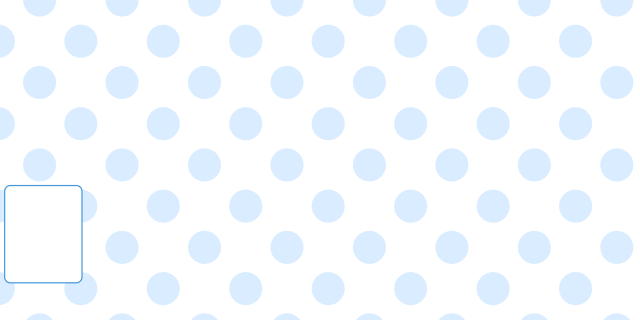
This pattern is drawn by a Shadertoy shader. Its source:

```glsl
float dotGrid(vec2 p, float period, float radius) {
    vec2 cell = (fract(p / period + 0.5) - 0.5) * period;
    return length(cell) - radius;
}

float roundedBox(vec2 p, vec2 halfSize, float corner) {
    vec2 q = abs(p) - halfSize + corner;
    return length(max(q, 0.0)) + min(max(q.x, q.y), 0.0) - corner;
}

float coverage(float dist, float pixel) {
    return clamp(0.5 - dist / pixel, 0.0, 1.0);
}

void mainImage(out vec4 fragColor, in vec2 fragCoord) {
    vec2 uv = fragCoord / iResolution.y;
    float pixel = 1.0 / iResolution.y;

    // Two square grids, the second shifted by half a period
    float period = 0.2577;
    vec2 p = uv - vec2(0.1237, 1.0);
    float dots = min(dotGrid(p, period, 0.0516),
                     dotGrid(p - 0.5 * period, period, 0.0516));
    vec3 color = mix(vec3(1.0), vec3(0.855, 0.925, 1.0), coverage(dots, pixel));

    // White panel with a thin blue outline
    float panel = roundedBox(uv - vec2(0.1354, 0.2682), vec2(0.1208, 0.152), 0.018);
    color = mix(color, vec3(1.0), coverage(panel, pixel));
    color = mix(color, vec3(0.27, 0.59, 0.86), coverage(abs(panel) - 0.0019, pixel));

    fragColor = vec4(color, 1.0);
}
```
